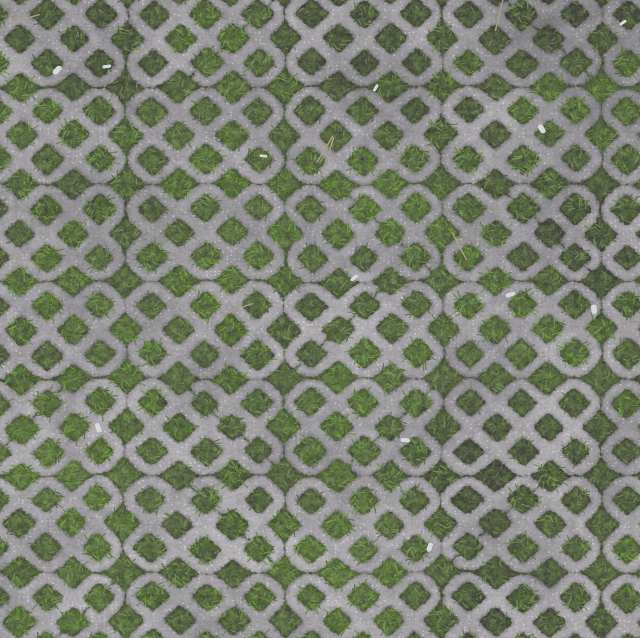
A Shadertoy shader for this texture:

```glsl
// Grass growing through lattice paving: concrete blocks, each 3 x 2 lattice cells,
// pierced by rounded diamonds. Holes sit on two interleaved square lattices; seams
// and cracks blend into them as scalloped notches, then blades and litter go on top.

vec2 hash2(vec2 p) {
    vec3 q = fract(p.xyx * vec3(.1031, .1030, .0973));
    q += dot(q, q.yzx + 33.33);
    return fract((q.xx + q.yz) * q.zy);
}

// Gradient noise, roughly -0.7 to 0.7
float gnoise(vec2 p) {
    vec2 i = floor(p), f = p - i, s = f * f * f * (f * (f * 6. - 15.) + 10.);
    vec2 o = vec2(0, 1);
    float a = dot(hash2(i) * 2. - 1., f);
    float b = dot(hash2(i + o.yx) * 2. - 1., f - o.yx);
    float c = dot(hash2(i + o) * 2. - 1., f - o);
    float d = dot(hash2(i + 1.) * 2. - 1., f - 1.);
    return mix(mix(a, b, s.x), mix(c, d, s.x), s.y);
}

float fbm(vec2 p) {
    return gnoise(p) + .6 * gnoise(p * 2.1 + 7.) + .4 * gnoise(p * 4.3 + 19.);
}

float smin(float a, float b, float k) {
    float h = max(k - abs(a - b), 0.);
    return min(a, b) - h * h / (4. * k);
}

float segment(vec2 p, vec2 a, vec2 b) {
    vec2 d = b - a;
    return length(p - a - d * clamp(dot(p - a, d) / dot(d, d), 0., 1.));
}

// Diamond with rounded corners; r is the half width between its sides
float diamond(vec2 p, float r) {
    vec2 q = abs(vec2(p.x + p.y, p.x - p.y)) - r + .11;
    return length(max(q, 0.)) + min(max(q.x, q.y), 0.) - .11;
}

float seamDistance(vec2 p) {
    vec2 s = abs(p - vec2(3, 2) * round(p / vec2(3, 2)));
    return min(s.x, s.y);
}

// How well the grass grows: poorer towards the top and the right
float lushness(vec2 p) {
    return .74 + .7 * gnoise(p * .4 + 3.) - .32 * smoothstep(2., 6., p.y)
         - .22 * smoothstep(1., 6., p.x);
}

void mainImage(out vec4 fragColor, in vec2 fragCoord) {
    vec2 canvas = fragCoord / iResolution.xy;
    vec2 p = (canvas - vec2(.4445, .559)) * vec2(12.12, 13.13);
    float px = 13. / iResolution.y;
    p += .1 * vec2(gnoise(p * .5), gnoise(p * .5 + 40.));

    // Seams between blocks, and a diagonal crack through some blocks
    float wobble = gnoise(p * 5.);
    float gap = seamDistance(p + .04 * wobble) * 1.41 - .01 - .08 * gnoise(p * .9 + 11.);
    vec2 block = floor(p / vec2(3, 2)), luck = hash2(block + 31.);
    vec2 local = p - block * vec2(3, 2);
    float crack = luck.y < .5 ? local.x - local.y - floor(luck.y * 4.)
                              : local.x + local.y - 1. - floor(luck.y * 3.);
    if (luck.x < .35) gap = smin(gap, abs(crack + .07 * wobble) - .005, .05);

    // Holes on both lattices, with ragged edges
    float opening = 1.;
    for (int k = 0; k < 2; k++) {
        float shift = .5 * float(k);
        vec2 node = round(p - shift) + shift;
        float onSeam = 1. - step(.1, seamDistance(node));
        float hole = diamond(p - node, .295 + .05 * hash2(node).x + .025 * onSeam);
        opening = min(opening, k == 0 ? smin(hole, gap, .2) : hole);
    }
    opening = min(opening, gap) + .04 * gnoise(p * 9.) + .05 * gnoise(p * 17.);

    // Concrete: broad stains, grain, pale grit and grime beside the openings
    float tone = .5 + .6 * fbm(p * .45 + 5.) + .35 * fbm(p * 4.) + .4 * gnoise(p * 19.);
    tone -= .5 * smoothstep(1., 7., p.y) * smoothstep(-1., 6., p.x);
    tone += .15 * smoothstep(1., -6., p.y);
    vec3 concrete = mix(vec3(.52, .515, .525), vec3(.71, .70, .71), clamp(tone, -.6, 1.3));
    vec2 cell = floor(p * 13.), spot = hash2(cell + 70.);
    float grit = length(fract(p * 13.) - .25 - .5 * spot);
    concrete += .12 * step(.82, spot.x) * (1. - smoothstep(.1, .34, grit));
    concrete *= mix(.84, 1., smoothstep(0., .1, opening));

    // Soil and low growth inside the openings
    float lush = lushness(p);
    float growth = clamp(.55 * lush + .14 + .6 * fbm(p * 7.) + .4 * gnoise(p * 21.), 0., 1.);
    vec3 bed = mix(vec3(.26, .27, .24), vec3(.44, .54, .30), growth);
    bed *= mix(.85, 1., smoothstep(0., .12, -opening));
    vec3 color = mix(bed, concrete, smoothstep(-1.3 * px, 1.3 * px, opening));

    // Tufts: blades fan out from each hole and hang over its rim
    for (int k = 0; k < 2; k++) {
        float shift = .5 * float(k);
        vec2 node = round(p - shift) + shift;
        float vigour = clamp(lushness(node) + .9 * (hash2(node + 9.).y - .5), .05, 1.);
        for (int i = 0; i < 34; i++) {
            vec2 r = hash2(node * 17. + float(i) * 3.7), s = hash2(r * 91. + node);
            float around = 6.283 * r.x, lean = around + 3. * (s.x - .5);
            vec2 root = node + .23 * sqrt(r.y) * vec2(cos(around), sin(around));
            vec2 tip = root + (.05 + .12 * s.y) * vec2(cos(lean), sin(lean));
            float blade = 1. - smoothstep(.002, .002 + px, segment(p, root, tip));
            vec3 green = mix(vec3(.25, .36, .12), vec3(.50, .66, .32), s.x);
            vec3 dry = mix(vec3(.27, .28, .24), vec3(.52, .53, .44), s.x);
            color = mix(color, mix(dry, green, vigour), .75 * blade * step(s.y, vigour + .25));
        }
    }

    // Litter: a few straws and pale scraps
    for (int i = 0; i < 18; i++) {
        vec2 r = hash2(vec2(i, 5.3)), s = hash2(vec2(i, 27.1));
        vec2 at = (r - vec2(.4445, .559)) * vec2(12.12, 13.13);
        bool straw = i < 6;
        vec2 along = (straw ? .3 : .05) * vec2(cos(6.283 * s.x), sin(6.283 * s.x));
        float d = segment(p, at - along, at + along) - (straw ? .014 : .025 + .04 * s.y);
        vec3 scrap = straw ? vec3(.66, .62, .49) : vec3(.84, .85, .86);
        color = mix(color, scrap, 1. - smoothstep(-.5 * px, .5 * px, d));
    }
    fragColor = vec4(clamp(color, 0., 1.), 1);
}
```
